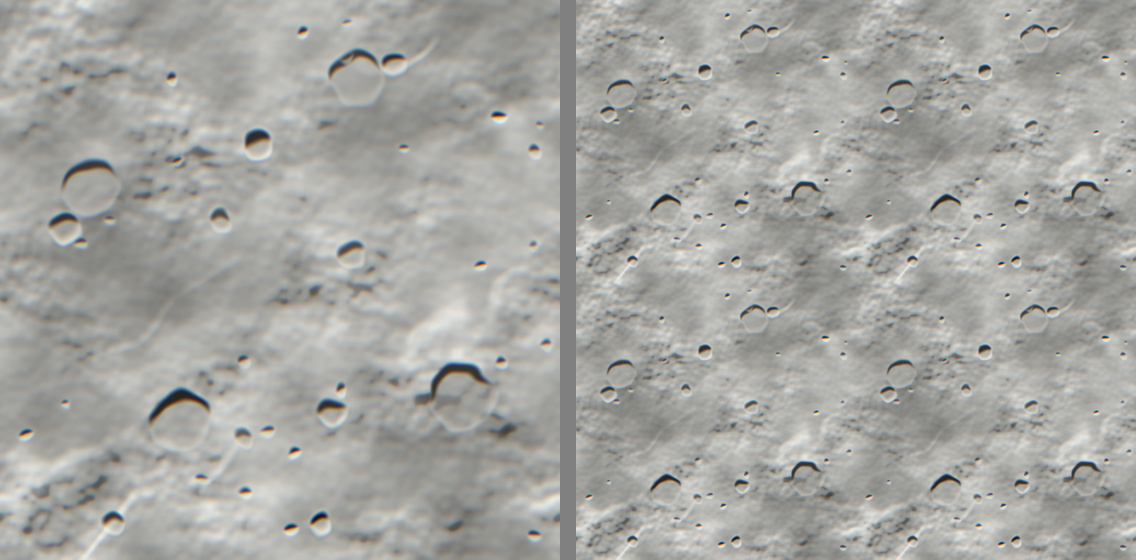
Left: one tile. Right: repeated 2 by 2.
Give the GLSL for this texture, as a WebGL 2 fragment shader.

```glsl
#version 300 es
precision highp float;
// Grey cratered plain under low light from the upper left, tiling on both axes.
// Wrapped gradient noise is embossed into rough ground, then three sizes of
// crater are stamped on it; each colour channel is offset for lens fringes.

uniform vec2 u_resolution;
out vec4 fragColor;

const vec2  LIGHT = vec2(-0.24, 0.97);   // direction towards the light
const float GROUND_TONE = 0.647;
const float FLOOR_TONE = 0.63;
const float SHADOW_TONE = 0.06;
const float RELIEF = 0.038;              // contrast of embossed ground
const float MOTTLE = 0.17;               // contrast of broad patches
const float EDGE = 0.0052;               // half width of soft edges
const float FRINGE = 0.0023;             // red and blue offset
const float WARP = 0.011;                // bending of crater outlines
const vec3  TINT = vec3(0.003, 0.003, -0.014);

vec2 hash(vec2 cell, float seed) {
  uvec3 v = uvec3(cell, seed) * 1664525u + 1013904223u;
  for (int i = 0; i < 2; i++) {
    v.x += v.y * v.z;
    v.y += v.z * v.x;
    v.z += v.x * v.y;
    v ^= v >> 16u;
  }
  return vec2(v.xy & 0xffffu) / 65535.0;
}

float corner(vec2 cell, vec2 offset, vec2 period, float seed) {
  float angle = 6.2832 * hash(mod(cell, period), seed).x;
  return dot(vec2(cos(angle), sin(angle)), offset);
}

// Gradient noise with a whole number of cells per tile
float noise(vec2 p, vec2 period, float seed) {
  vec2 q = p * period, c = floor(q), f = q - c;
  vec2 s = f * f * f * (f * (f * 6.0 - 15.0) + 10.0);
  vec2 e = vec2(1.0, 0.0);
  float low = mix(corner(c, f, period, seed),
                  corner(c + e.xy, f - e.xy, period, seed), s.x);
  float high = mix(corner(c + e.yx, f - e.yx, period, seed),
                   corner(c + e.xx, f - e.xx, period, seed), s.x);
  return mix(low, high, s.y);
}

// Whole-number turn of the tile, for features that lean to the right
vec2 diagonal(vec2 p) { return vec2(p.x - p.y, p.x + p.y); }

float height(vec2 p) {
  float h = 0.0, cells = 7.0;
  for (int i = 0; i < 4; i++) {
    h += noise(p, vec2(cells), 10.0 + float(i)) / cells;
    cells = cells * 2.0 - 1.0;
  }
  return h;
}

float ground(vec2 p) {
  vec2 stepUp = LIGHT * 0.003;
  float slope = (height(p + stepUp) - height(p - stepUp)) / 0.006;
  float rough = smoothstep(-0.25, 0.4, noise(p, vec2(5.0), 20.0));
  slope *= mix(0.45, 1.35, rough);
  float tone = GROUND_TONE - RELIEF * slope;
  tone -= 0.13 * smoothstep(1.6, 3.4, slope);
  // Broad patches and finer mottling
  tone += MOTTLE * noise(p, vec2(3.0), 21.0);
  tone += MOTTLE * 0.6 * noise(p, vec2(7.0), 25.0);
  tone += MOTTLE * 0.5 * noise(p, vec2(14.0), 26.0);
  tone += MOTTLE * 0.6 * rough * noise(p, vec2(29.0), 27.0);
  tone += MOTTLE * 0.35 * noise(diagonal(p), vec2(8.0, 4.0), 22.0);
  // Short pale ridges
  vec2 q = p + 0.05 * vec2(noise(p, vec2(9.0), 28.0), noise(p, vec2(9.0), 29.0));
  float crest = abs(noise(diagonal(q), vec2(4.0, 2.0), 23.0));
  float patchMask = smoothstep(0.12, 0.35, noise(p, vec2(4.0), 24.0));
  return tone + 0.14 * patchMask * (1.0 - smoothstep(0.01, 0.09, crest));
}

// Adds one size of crater: shadow under the upper rim, glow on the lower wall
float craters(float tone, vec2 p, float cells, float chance, vec2 radii,
              float shift, float glow, float seed) {
  for (int y = -1; y <= 1; y++)
  for (int x = -1; x <= 1; x++) {
    vec2 cell = floor(p * cells) + vec2(x, y);
    vec2 id = mod(cell, cells);
    vec2 place = hash(id, seed), kind = hash(id, seed + 1.0);
    if (kind.x > chance) continue;
    float radius = mix(radii.x, radii.y, kind.y);
    float depth = mix(0.55, 1.0, hash(id, seed + 2.0).x);   // old to fresh
    vec2 d = (p - (cell + 0.2 + 0.6 * place) / cells) / radius;
    float soft = EDGE / radius, dist = length(d), up = dot(d, LIGHT);
    float inside = 1.0 - smoothstep(1.0 - soft, 1.0 + soft, dist);
    float shade = smoothstep(1.0 - soft, 1.0 + soft, length(d + LIGHT * shift));
    shade *= smoothstep(-0.1, 0.5, up);
    float lit = smoothstep(1.0 - 2.0 * soft, 1.0 + 2.0 * soft,
                           length(d - LIGHT * shift * 0.7));
    float rim = exp(-pow((dist - 1.15) / 0.2, 2.0));
    tone += depth * (0.05 * rim * up + 0.35 * glow * exp(-0.7 * dist * dist));
    tone = mix(tone, FLOOR_TONE, 0.55 * inside);
    tone += glow * depth * inside * lit;
    tone = mix(tone, SHADOW_TONE, depth * inside * shade);
  }
  return tone;
}

float surface(vec2 p) {
  float tone = ground(p);
  vec2 bend = vec2(noise(p, vec2(23.0), 30.0), noise(p, vec2(23.0), 31.0));
  vec2 q = p + WARP * bend;
  tone = craters(tone, q, 2.0, 0.8, vec2(0.045, 0.06), 0.32, 0.14, 40.0);
  tone = craters(tone, q, 6.0, 0.28, vec2(0.016, 0.031), 0.6, 0.3, 50.0);
  return craters(tone, q, 12.0, 0.13, vec2(0.007, 0.012), 0.9, 0.32, 60.0);
}

void main() {
  vec2 p = gl_FragCoord.xy / u_resolution;
  vec2 fringe = vec2(0.0, FRINGE);
  vec3 tone = vec3(surface(p - fringe), surface(p), surface(p + fringe));
  fragColor = vec4(clamp(tone + TINT, 0.0, 1.0), 1.0);
}
```
